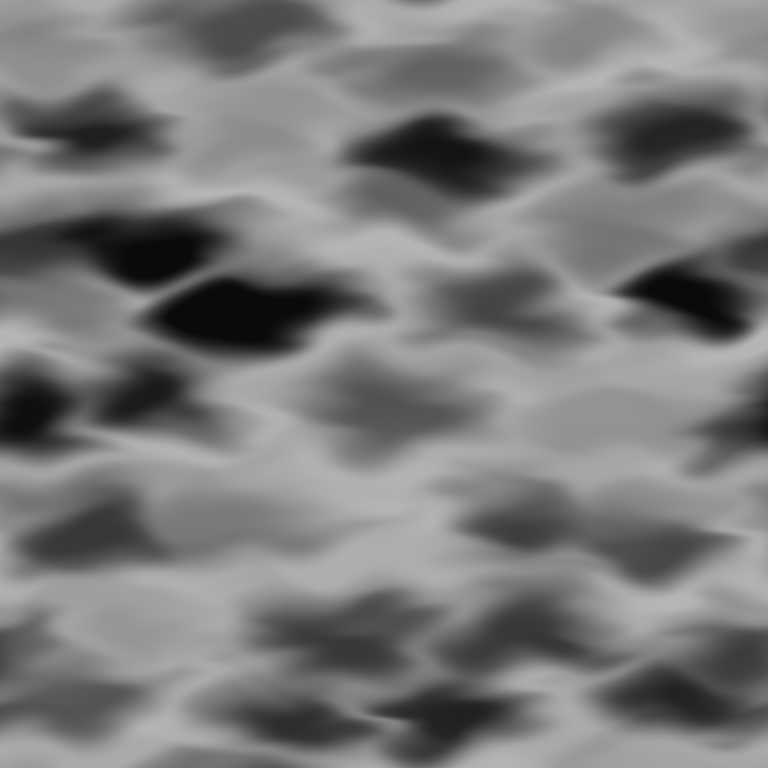
Reproduce this texture procedurally as a WebGL 1 fragment shader.

```glsl
precision highp float;
// Soft grey web around dark, flattened hollows, like a blurred porous surface.
// Smoothly blended cellular noise on staggered, stretched cells gives the
// hollows; layered sines shear them sideways and add smoky horizontal wisps.
uniform vec2 u_resolution;

const float TAU = 6.2831853;
const vec2 GRID = vec2(4.0, 8.0);

vec3 hash3(vec2 cell) {
  vec3 s = vec3(dot(cell, vec2(127.1, 311.7)),
                dot(cell, vec2(269.5, 183.3)),
                dot(cell, vec2(113.5, 271.9)));
  return fract(sin(s) * 43758.545);
}

// Tileable sines, each bent by the sum so far; mostly varying in height.
float wisps(vec2 uv, float seed) {
  float sum = 0.0;
  float amp = 0.5;
  float side = 1.0;
  for (int i = 0; i < 6; i++) {
    float n = float(i);
    vec2 freq = vec2(side * (1.0 + n), 3.0 + 4.0 * n);
    sum += amp * sin(TAU * dot(uv, freq) + seed * (n + 1.0) + 1.8 * sum);
    amp *= 0.72;
    side = -side;
  }
  return sum;
}

// Darkness of the hollows: random depth per cell, blended across borders.
float hollows(vec2 p, float ragged) {
  float total = 0.0;
  float weights = 0.0;
  for (int j = -1; j <= 1; j++) {
    // Every other row is shifted by half a cell.
    float row = floor(p.y) + float(j);
    vec2 q = vec2(p.x + 0.5 * mod(row, 2.0), p.y);
    for (int i = -1; i <= 1; i++) {
      vec2 cell = vec2(floor(q.x) + float(i), row);
      vec3 rnd = hash3(mod(cell, GRID) + 3.0);
      vec2 offset = q - cell - 0.15 - 0.7 * rnd.xy;
      // The lower edge is steeper than the upper one.
      offset.y *= 1.25 - 0.45 * smoothstep(-0.5, 0.5, offset.y);
      float d = length(offset);
      float weight = exp(-10.0 * d * d);
      float depth = mix(0.1, 1.16, rnd.z);
      float edge = d + 0.06 * ragged;
      total += weight * depth * (1.0 - smoothstep(0.1, 0.72, edge));
      weights += weight;
    }
  }
  return total / weights;
}

void main() {
  vec2 uv = gl_FragCoord.xy / u_resolution;

  // Sideways shear and a gentler vertical sway.
  float shear = wisps(uv, 1.7);
  float sway = sin(TAU * (2.0 * uv.x + uv.y) + 1.0)
             + 0.7 * sin(TAU * (5.0 * uv.x - 2.0 * uv.y) + 4.0)
             + 0.4 * sin(TAU * (7.0 * uv.x + 4.0 * uv.y) + 2.0);
  vec2 warped = uv + vec2(0.042 * shear, 0.012 * sway);

  float haze = wisps(uv + vec2(0.04 * shear, 0.008 * sway), 4.3);
  float dark = hollows(warped * GRID, haze);

  // Haze shows mainly on the pale web.
  float grey = 0.675 - 0.61 * dark + 0.042 * haze * (1.0 - 0.8 * dark);
  gl_FragColor = vec4(vec3(clamp(grey, 0.04, 0.71)), 1.0);
}
```
